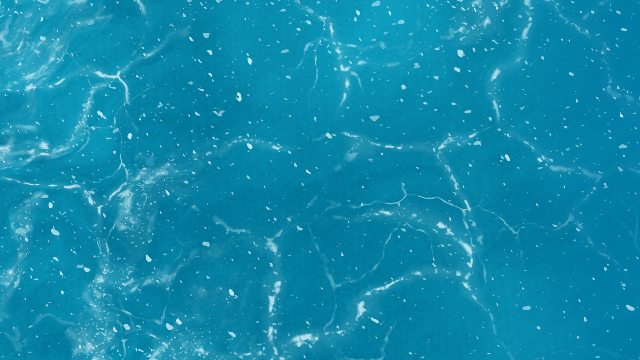
This texture is drawn by a WebGL 1 fragment shader. Its source:

```glsl
precision highp float;
// Turquoise sea from above, laced with broken foam. Noise tints the water,
// warped cell borders make the lace, ridged noise makes the churned froth
// on the left, and jittered ellipses scatter loose flecks and glints.
uniform vec2 u_resolution;

const vec3 DEEP = vec3(0.005, 0.482, 0.615);
const vec3 LIGHT = vec3(0.045, 0.590, 0.720);
const vec3 OPEN_SEA = vec3(0.000, 0.475, 0.645);
const vec3 FOAM = vec3(0.84, 0.95, 0.98);
const vec3 GLINT = vec3(0.95, 0.93, 0.93);
const float LACE_SCALE = 2.7;
const float FINE_LACE_SCALE = 5.5;
const float FLECK_SCALE = 38.0;
const float CRUMB_SCALE = 72.0;
const float GLINT_SCALE = 125.0;

float hash(vec2 p) {
  return fract(sin(dot(p, vec2(127.1, 311.7))) * 43758.55);
}

vec2 hash2(vec2 p) {
  return vec2(hash(p), hash(p + 57.3));
}

float noise(vec2 p) {
  vec2 i = floor(p), f = fract(p);
  f = f * f * (3.0 - 2.0 * f);
  return mix(mix(hash(i), hash(i + vec2(1.0, 0.0)), f.x),
             mix(hash(i + vec2(0.0, 1.0)), hash(i + 1.0), f.x), f.y);
}

float fbm(vec2 p) {
  float sum = 0.0, amp = 0.533;
  for (int i = 0; i < 4; i++) {
    sum += amp * noise(p);
    p = mat2(1.6, 1.2, -1.2, 1.6) * p + 7.7;
    amp *= 0.5;
  }
  return sum;
}

mat2 turn(float a) {
  return mat2(cos(a), sin(a), -sin(a), cos(a));
}

// Gap between the two nearest cell points: zero along cell borders
float cellBorder(vec2 p) {
  vec2 cell = floor(p);
  float near = 9.0, next = 9.0;
  for (int y = -1; y <= 1; y++)
    for (int x = -1; x <= 1; x++) {
      vec2 c = cell + vec2(float(x), float(y));
      float d = length(c + hash2(c) - p);
      next = min(next, max(near, d));
      near = min(near, d);
    }
  return next - near;
}

// Scattered, ragged ellipses; density is the share of cells that hold one
float flecks(vec2 p, float scale, float density, float pixel) {
  vec2 q = p * scale, cell = floor(q);
  float blur = pixel * scale, cover = 0.0;
  q += 0.3 * (vec2(noise(q * 2.3), noise(q * 2.3 + 31.0)) - 0.5);
  for (int y = -1; y <= 1; y++)
    for (int x = -1; x <= 1; x++) {
      vec2 c = cell + vec2(float(x), float(y));
      vec2 r = hash2(c + 11.0);
      vec2 d = turn(r.x * 1.8 - 0.6) * (q - c - hash2(c));
      float radius = mix(0.12, 0.40, r.y * r.y);
      float blob = 1.0 - smoothstep(-0.6 * blur, 0.6 * blur,
                                    length(d * vec2(0.8, 1.5)) - radius);
      cover = max(cover, blob * step(hash(c + 5.0), density) * mix(0.45, 0.9, r.x));
    }
  return cover;
}

void main() {
  float pixel = 1.0 / u_resolution.y;
  vec2 p = gl_FragCoord.xy * pixel;
  float across = gl_FragCoord.x / u_resolution.x;
  float churn = 1.0 - smoothstep(0.08, 0.48, across + 0.25 * (noise(p * 3.0) - 0.5));
  vec2 swirl = vec2(fbm(p * 2.6), fbm(p * 2.6 + 19.0)) - 0.5;
  vec2 ripple = vec2(fbm(p * 15.0), fbm(p * 15.0 + 43.0)) - 0.5;
  vec2 w = p + 0.34 * swirl + 0.05 * ripple;

  // Water: broad tints, slanted ripples and fine grain
  float tone = 0.44 + 1.7 * (fbm(w * 2.1 + 3.0) - 0.5) + 0.3 * (p.y - 0.5);
  tone += 0.8 * (fbm(turn(-0.5) * w * vec2(9.0, 24.0)) - 0.5) * mix(0.6, 1.5, churn);
  tone += 0.35 * (noise(p * 190.0) - 0.5) + 0.22 * churn;
  vec3 color = mix(DEEP, LIGHT, clamp(tone, -0.15, 1.3));
  color = mix(color, OPEN_SEA, 0.65 * smoothstep(0.74, 1.0, across));

  // Lace: cell borders broken into beads
  float beads = smoothstep(0.40, 0.66, fbm(p * 48.0));
  float patches = smoothstep(0.36, 0.60, noise(w * 4.3 + 8.0));
  float calm = 1.0 - 0.75 * smoothstep(0.74, 0.95, across);
  float border = cellBorder(w * vec2(0.85, 1.1) * LACE_SCALE + 4.0) / LACE_SCALE;
  float fine = cellBorder(w * FINE_LACE_SCALE + 21.0) / FINE_LACE_SCALE;
  float lace = (1.0 - smoothstep(0.002, 0.017, border)) * beads * mix(0.2, 1.0, patches);
  float threads = (1.0 - smoothstep(0.001, 0.008, fine)) * mix(0.12, 0.6, beads);
  threads *= smoothstep(0.48, 0.72, noise(w * 3.1 + 25.0));
  float halo = 0.13 * (1.0 - smoothstep(0.0, 0.05, border)) * patches;
  float foam = max(max(0.85 * lace, threads), halo) * calm;

  // Froth: ridged streaks climbing to the right through the churned side
  vec2 s = turn(-0.85) * w * vec2(2.4, 5.5);
  float ridge = 1.0 - abs(2.0 * fbm(s + 6.0) - 1.0);
  float streak = smoothstep(0.80, 0.99, ridge) * churn;
  float wisps = smoothstep(0.40, 0.75, fbm(turn(-0.6) * w * vec2(22.0, 55.0)));
  foam = max(foam, streak * (0.14 + 0.55 * wisps * beads + 0.22 * wisps));

  // Loose flecks gather near lace and froth
  float drift = smoothstep(0.47, 0.75, noise(p * 3.4 + 14.0));
  float gather = max(streak, 0.7 * (1.0 - smoothstep(0.0, 0.06, border)) * patches);
  foam = max(foam, flecks(p, FLECK_SCALE, 0.012 + 0.10 * drift + 0.12 * streak, pixel));
  foam = max(foam, 0.8 * flecks(p + 3.0, CRUMB_SCALE, 0.03 + 0.06 * drift + 0.28 * gather, pixel));
  color = mix(color, FOAM, clamp(foam, 0.0, 0.95));

  // Sun glints on the roughest water
  float sparkle = flecks(p + 9.0, GLINT_SCALE, 0.012 + 0.40 * streak * drift + 0.06 * churn, pixel);
  color = mix(color, GLINT, 0.85 * sparkle);
  gl_FragColor = vec4(color, 1.0);
}
```
